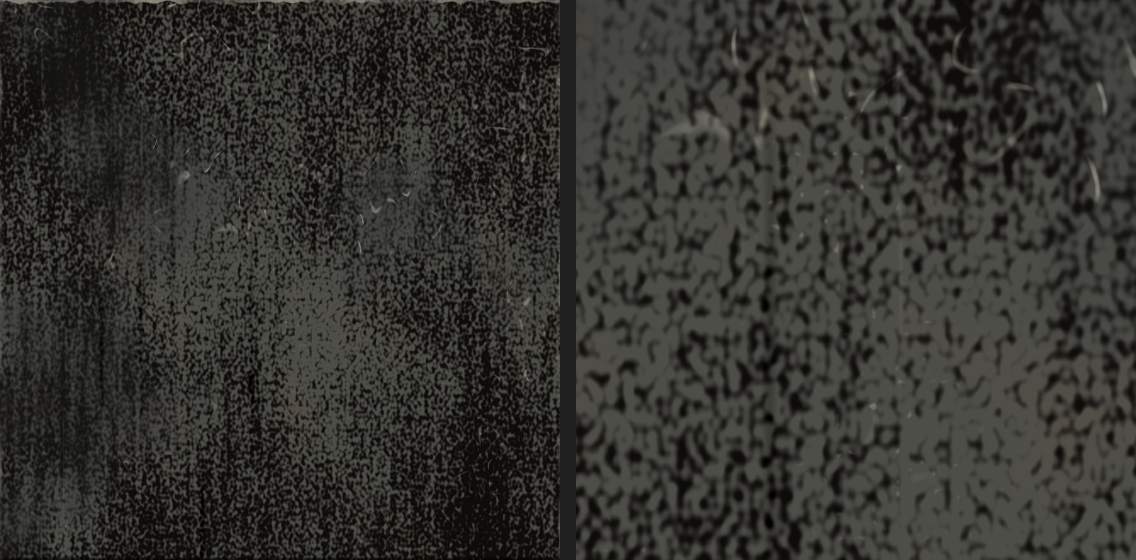
Left, the full canvas; right, a detail of the centre.
A WebGL 1 fragment shader for this texture:

```glsl
precision highp float;
// Dark, worn metal plate: pitted grey paint with vertical streaks, hairline scratches and a chipped rim.
uniform vec2 u_resolution;

#define GRAIN_FREQ vec2(165.0, 128.0)
#define GRAIN_AMOUNT 1.05
#define CLOUD_FREQ 3.6
#define CLOUD_AMOUNT 0.85
#define STREAK_AMOUNT 0.42
#define SCRATCH_AMOUNT 0.24
#define GROOVE_COUNT 10
#define RIM_WIDTH 0.007
#define PIT_COLOR vec3(0.052, 0.047, 0.038)
#define PAINT_COLOR vec3(0.305, 0.304, 0.284)
#define CHIP_COLOR vec3(0.60, 0.58, 0.53)

float hash(vec2 p) {
    vec3 q = fract(p.xyx * vec3(0.1031, 0.1030, 0.0973));
    q += dot(q, q.yzx + 33.33);
    return fract((q.x + q.y) * q.z);
}

// Dot product of a cell corner's random gradient with the offset from it
float corner(vec2 cell, vec2 offset) {
    float angle = 6.2832 * hash(cell);
    return dot(vec2(cos(angle), sin(angle)), offset);
}

// Gradient noise, about -1 to 1
float noise(vec2 p) {
    vec2 i = floor(p), f = p - i;
    vec2 w = f * f * f * (f * (f * 6.0 - 15.0) + 10.0);
    vec2 e = vec2(1.0, 0.0);
    float low = mix(corner(i, f), corner(i + e.xy, f - e.xy), w.x);
    float high = mix(corner(i + e.yx, f - e.yx), corner(i + e.xx, f - e.xx), w.x);
    return 1.4 * mix(low, high, w.y);
}

float fbm(vec2 p) {
    float sum = 0.0, gain = 0.55;
    for (int i = 0; i < 5; i++) {
        sum += gain * noise(p);
        p = mat2(1.6, 1.2, -1.2, 1.6) * p + 17.3;
        gain *= 0.52;
    }
    return sum;
}

// Long vertical grooves, alternately pale and dark
float grooves(vec2 p) {
    float sum = 0.0;
    for (int i = 0; i < GROOVE_COUNT; i++) {
        float id = float(i);
        float x = hash(vec2(id, 3.7)) + 0.002 * noise(vec2(p.y * 5.0, id * 9.1));
        float middle = hash(vec2(id, 8.2));
        float reach = mix(0.08, 0.35, hash(vec2(id, 5.9)));
        float isDark = mod(id, 2.0);
        float width = mix(0.0022, 0.006, isDark);
        float line = 1.0 - smoothstep(0.0, width, abs(p.x - x));
        float fade = 1.0 - smoothstep(0.3, 1.0, abs(p.y - middle) / reach);
        sum += line * fade * mix(0.045, -0.07, isDark);
    }
    return sum;
}

// Broken, curling hairlines gathered in patches
float scratches(vec2 p) {
    vec2 bend = 0.025 * vec2(noise(p * 22.0), noise(p * 22.0 + 41.0));
    float ridge = abs(noise((p + bend) * vec2(17.0, 13.0) + 63.0));
    float hairline = 1.0 - smoothstep(0.015, 0.085, ridge);
    float broken = smoothstep(0.0, 0.45, noise(p * 38.0 + 11.0));
    float patches = smoothstep(0.0, 0.4, fbm(p * 4.0 + 29.0) + 0.25 * (p.y - 0.5));
    return hairline * broken * patches;
}

// Ragged pale chips along the border, strongest at the top
float rim(vec2 uv) {
    float ragged = RIM_WIDTH * (0.6 + 0.8 * noise(uv * 45.0));
    float top = 1.0 - smoothstep(ragged - 0.002, ragged + 0.002, 1.0 - uv.y);
    float side = 1.0 - smoothstep(0.0, ragged + 0.002, min(uv.x, 1.0 - uv.x));
    float worn = smoothstep(-0.3, 0.4, noise(uv * 9.0 + 5.0));
    return max(top * (0.35 + 0.65 * worn), 0.5 * side * worn);
}

void main() {
    vec2 uv = gl_FragCoord.xy / u_resolution;
    vec2 p = gl_FragCoord.xy / u_resolution.y;

    // Broad wear: lighter centre, clouds and vertical drips
    float centre = 0.27 - 0.75 * length((uv - vec2(0.55, 0.48)) * vec2(0.95, 1.1));
    float cloud = fbm(p * vec2(1.15, 0.9) * CLOUD_FREQ + 7.0);
    float streak = 0.65 * noise(p * vec2(58.0, 3.5) + 19.0)
                 + 0.60 * noise(p * vec2(120.0, 11.0) + 37.0);
    float haze = smoothstep(0.0, 0.5, fbm(p * 2.6 + 53.0) + 0.3 * (0.5 - p.x));

    // Fine pits and raised specks, softened under the haze
    float grain = 0.85 * noise(p * GRAIN_FREQ) + 0.45 * noise(p * vec2(95.0, 62.0) + 71.0);
    float level = 0.51 + centre + CLOUD_AMOUNT * cloud + STREAK_AMOUNT * streak
                + GRAIN_AMOUNT * mix(1.0, 0.5, haze) * grain;
    float paint = smoothstep(-0.08, 1.08, level);
    vec3 color = mix(PIT_COLOR, PAINT_COLOR, paint);

    // Cool haze and faint rusty patches
    color = mix(color, vec3(0.155, 0.16, 0.165), 0.28 * haze);
    float rust = smoothstep(0.1, 0.6, fbm(p * 6.0 + 83.0)) * paint;
    color += rust * vec3(0.025, 0.008, -0.008);

    // Scratches, grooves and bright flecks
    float fleck = smoothstep(0.5, 0.85, noise(p * 140.0 + 97.0));
    fleck *= smoothstep(0.05, 0.5, fbm(p * 5.0 + 31.0) + 0.2 * (p.y - 0.4));
    color += SCRATCH_AMOUNT * (scratches(p) + 0.8 * fleck) * vec3(1.0, 0.97, 0.9);
    color += grooves(uv);

    // Dark lower edge and pale chipped rim
    color *= mix(0.4, 1.0, smoothstep(0.001, 0.007, uv.y));
    color = mix(color, CHIP_COLOR, 0.85 * rim(uv));
    gl_FragColor = vec4(clamp(color, 0.0, 1.0), 1.0);
}
```
